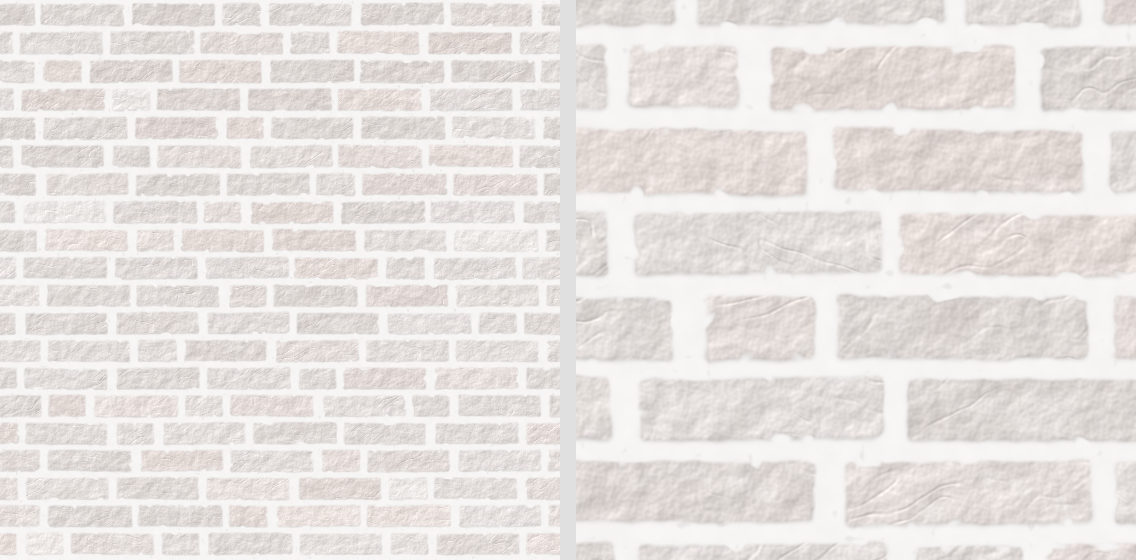
Left: the whole. Right: its middle third, enlarged.
Write a Shadertoy shader that draws this texture.

```glsl
#define ROWS 20.0
#define FULL_PITCH 0.1621
#define HALF_PITCH 0.0820
#define JOINT_X 0.0145
#define JOINT_Y 0.0118
#define CORNER 0.0035
#define EDGE_WEAR 0.0042
#define RELIEF 0.62
#define MORTAR vec3(0.966, 0.961, 0.958)
#define BRICK_PALE vec3(0.912, 0.894, 0.884)
#define BRICK_DARK vec3(0.842, 0.815, 0.804)

// Bit i of a row's mask makes slot i a half brick; rows run from the top
const int HALF_MASKS[20] = int[20](4, 8, 1, 2, 4, 2, 8, 4, 2, 16,
                                   4, 32, 2, 8, 37, 2, 8, 16, 4, 37);

vec2 hash2(vec2 p) {
    vec3 q = fract(p.xyx * vec3(0.1031, 0.1030, 0.0973));
    q += dot(q, q.yzx + 33.33);
    return fract((q.xx + q.yz) * q.zy);
}

float corner(vec2 cell, vec2 offset) {
    float angle = 6.2832 * hash2(cell).x;
    return dot(vec2(cos(angle), sin(angle)), offset);
}

// Gradient noise, about -0.7 to 0.7
float noise(vec2 p) {
    vec2 i = floor(p), f = p - i;
    vec2 u = f * f * f * (f * (f * 6.0 - 15.0) + 10.0);
    vec2 e = vec2(1, 0);
    return mix(mix(corner(i, f), corner(i + e, f - e), u.x),
               mix(corner(i + e.yx, f - e.yx), corner(i + 1.0, f - 1.0), u.x), u.y);
}

float fbm(vec2 p) {
    float sum = 0.0, amp = 0.5;
    for (int i = 0; i < 4; i++) {
        sum += amp * noise(p);
        p = mat2(1.6, 1.2, -1.2, 1.6) * p + 7.3;
        amp *= 0.5;
    }
    return sum;
}

// Grainy clay surface with slanted creases
float clayHeight(vec2 p, vec2 seed, float slant) {
    vec2 grain = p * 48.0 + seed;
    vec2 q = vec2(p.x * 18.0, p.y * 55.0 - slant * p.x * 25.0) + seed;
    float crease = smoothstep(0.09, 0.0, abs(noise(q + 0.5 * noise(grain))));
    crease *= smoothstep(-0.05, 0.3, noise(p * vec2(16.0, 24.0) + seed.yx));
    return fbm(grain) - 0.11 * crease;
}

// Finds the brick at a point: its centre and size along x, and its slot
vec3 findBrick(float x, int row) {
    float r = float(row);
    float start = mix(0.068, 0.027, mod(r, 2.0)) + 0.012 * min(r / 14.0, 1.0);
    float along = fract(x - start), left = 0.0, width = 0.0;
    int slot = 0;
    for (; slot < 8; slot++) {
        width = ((HALF_MASKS[row] >> slot) & 1) == 1 ? HALF_PITCH : FULL_PITCH;
        if (left + width > 0.95) width = 1.0 - left;
        if (along < left + width) break;
        left += width;
    }
    return vec3(along - left - 0.5 * width, width, float(slot));
}

float roundedBox(vec2 p, vec2 halfSize) {
    vec2 d = abs(p) - halfSize + CORNER;
    return length(max(d, 0.0)) + min(max(d.x, d.y), 0.0) - CORNER;
}

void mainImage(out vec4 fragColor, in vec2 fragCoord) {
    vec2 uv = fragCoord / iResolution.xy;
    float pixel = 1.0 / iResolution.y;

    // Courses sag slightly down the wall
    float depth = 1.0 - uv.y;
    depth = (depth - 0.0042 * sin(4.4 * depth)) * ROWS;
    int row = int(mod(floor(depth), ROWS));
    vec3 brick = findBrick(uv.x, row);
    vec2 p = vec2(brick.x, (0.5 - fract(depth)) / ROWS);

    // Each brick gets its own size, tilt and tone
    vec2 id = vec2(brick.z, float(row)) + 3.0;
    vec2 sizeRnd = hash2(id), toneRnd = hash2(id + 40.0), tiltRnd = hash2(id + 90.0);
    vec2 seed = 50.0 * hash2(id + 150.0);
    vec2 halfSize = 0.5 * vec2(brick.y - JOINT_X, 1.0 / ROWS - JOINT_Y);
    halfSize -= vec2(0.0025, 0.0012) * (sizeRnd - 0.4);
    vec2 q = p + vec2(0.004, 0.0015) * (tiltRnd - 0.5);
    q.y += (tiltRnd.x - 0.5) * 0.03 * q.x;

    // Uneven, chipped outline
    float wobble = 0.6 * noise(uv * 32.0 + seed) + 0.45 * noise(uv * 105.0);
    float chip = smoothstep(0.2, 0.55, noise(uv * 62.0 + seed.yx));
    float dist = roundedBox(q, halfSize) + EDGE_WEAR * (0.7 * wobble + chip);
    float cover = 1.0 - smoothstep(-0.0012 - pixel, 0.0006 + pixel, dist);

    // Clay: tone, whitewash patches and side-lit relief
    float slant = tiltRnd.y > 0.4 ? 1.0 : -1.0;
    vec2 lightStep = vec2(-0.0010, 0.0012);
    float relief = clayHeight(q, seed, slant) - clayHeight(q + lightStep, seed, slant);
    float tone = 0.42 + 0.5 * (toneRnd.x - 0.5) + 0.28 * (1.0 - uv.y);
    tone += 0.55 * fbm(uv * 17.0 + seed);
    vec3 clay = mix(BRICK_DARK, BRICK_PALE, clamp(tone, -0.2, 1.2));
    clay += vec3(0.014, -0.002, -0.006) * smoothstep(0.5, 1.0, toneRnd.y);
    float wash = smoothstep(0.12, 0.5, fbm(uv * vec2(26.0, 38.0) + seed.yx));
    clay = mix(clay, MORTAR, 0.45 * wash + 0.35 * step(0.95, toneRnd.x));
    clay += RELIEF * relief;

    // Mortar: faint grain and a few grey pits
    float mortarGrain = fbm(uv * 70.0);
    vec3 mortar = MORTAR + 0.022 * mortarGrain;
    mortar -= 0.05 * smoothstep(0.38, 0.6, noise(uv * 120.0 + 11.0));

    // Thin shadow line, strongest under the brick
    float under = smoothstep(0.0, -halfSize.y, q.y);
    float rim = exp(-pow(dist / 0.0017, 2.0)) * (0.016 + 0.05 * under);
    rim *= 0.75 + 0.8 * noise(uv * 45.0);

    vec3 color = mix(mortar, clay, cover) - rim;
    fragColor = vec4(clamp(color, 0.0, 1.0), 1.0);
}
```
